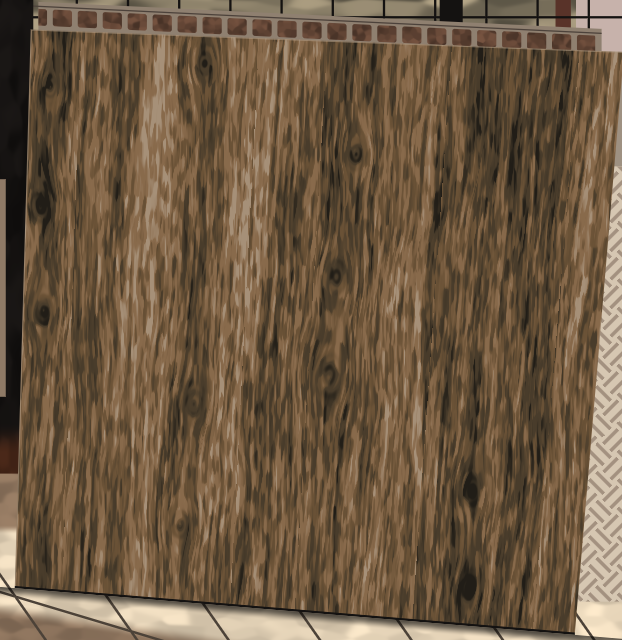
A Shadertoy shader for this texture:

```glsl
const vec3 GRAIN_DARK = vec3(0.13, 0.115, 0.09);
const vec3 WOOD_DEEP = vec3(0.285, 0.235, 0.168);
const vec3 WOOD_MID = vec3(0.415, 0.32, 0.212);
const vec3 WOOD_LIGHT = vec3(0.535, 0.415, 0.295);
const vec3 WOOD_PALE = vec3(0.67, 0.59, 0.5);
const vec3 STONE = vec3(0.91, 0.84, 0.73);
const vec3 SOOT = vec3(0.08, 0.07, 0.065);

vec2 hash2(vec2 p) {
    p = vec2(dot(p, vec2(127.1, 311.7)), dot(p, vec2(269.5, 183.3)));
    return fract(sin(p) * 43758.55);
}

// Smooth cellular noise: scattered seeds blended by distance
float cellNoise(vec2 p) {
    vec2 base = floor(p);
    float sum = 0.0, weight = 0.0;
    for (int j = -1; j <= 1; j++)
    for (int i = -1; i <= 1; i++) {
        vec2 id = base + vec2(i, j);
        vec2 d = id + hash2(id) - p;
        float w = exp(-7.0 * dot(d, d));
        sum += w * hash2(id + 17.3).x;
        weight += w;
    }
    return sum / weight;
}

float cover(float d) { return clamp(0.5 - d * iResolution.y, 0.0, 1.0); }

float bell(float x, float center, float width) {
    float d = (x - center) / width;
    return exp(-d * d);
}

float box(vec2 p, vec2 center, vec2 halfSize) {
    vec2 d = abs(p - center) - halfSize;
    return length(max(d, 0.0)) + min(max(d.x, d.y), 0.0);
}

// Maps the leaning board to the unit square
vec2 boardCoords(vec2 p) {
    vec2 q = p;
    for (int i = 0; i < 4; i++) {
        q = vec2((p.x - mix(0.023, 0.048, q.y)) / mix(0.875, 0.927, q.y),
                 (p.y - mix(0.081, 0.008, q.x)) / mix(0.873, 0.911, q.x));
    }
    return q;
}

// x: sideways push of the grain, y: darkness of the knots
vec2 knots(vec2 q) {
    vec2 result = vec2(0.0);
    for (int i = 0; i < 11; i++) {
        float n = float(i);
        vec2 jitter = hash2(vec2(n, 4.0)) - 0.5;
        vec2 center = vec2(0.04 + 0.255 * mod(n, 4.0), fract(0.9 + 0.45 * n)) + jitter * vec2(0.03, 0.04);
        float radius = mix(0.009, 0.017, hash2(vec2(n, 9.0)).x);
        vec2 d = (q - center) * vec2(1.0, 0.6);
        float r = length(d) / radius;
        result.x -= 0.75 * d.x * exp(-0.16 * r * r);
        result.y += exp(-0.6 * r * r) * (0.75 + 0.25 * sin(7.0 * r + 5.0 * jitter.x));
    }
    return result;
}

vec3 wood(vec2 q) {
    float darkPlank = smoothstep(0.708, 0.712, q.x) - smoothstep(0.923, 0.927, q.x);
    float plank = step(0.085, q.x) + step(0.385, q.x) + step(0.5, q.x) + step(0.71, q.x) + step(0.925, q.x);
    vec2 knot = knots(q);
    float sway = 0.003 * sin(7.0 * q.y + 19.0 * q.x + plank) + 0.001 * sin(25.0 * q.y - 37.0 * q.x)
               + 0.011 * (cellNoise(q * vec2(9.0, 4.5)) - 0.5);
    vec2 g = vec2(q.x + sway + knot.x, q.y + 7.0 * plank);

    // Grain from broad bands down to hairlines and short pores
    float broad = cellNoise(g * vec2(15.0, 1.3)) - 0.5;
    float streak = cellNoise(g * vec2(62.0, 2.6)) - 0.5;
    float fiber = cellNoise(g * vec2(165.0, 8.0)) - 0.5;
    float pore = cellNoise(g * vec2(250.0, 38.0)) - 0.5;
    float hairline = 1.0 - smoothstep(0.0, 0.09, abs(streak + 0.3 * fiber));
    float band = bell(g.x, 0.285, 0.035) + bell(g.x, 0.525, 0.03) + bell(g.x, 0.0, 0.06) * (0.9 - 0.5 * q.y);
    float tone = 0.695 + 0.42 * broad + 0.32 * streak + 0.62 * fiber + 0.62 * pore
               - 0.13 * hairline - 0.25 * darkPlank - 0.15 * band - 0.6 * knot.y;

    vec3 color = mix(GRAIN_DARK, WOOD_DEEP, smoothstep(-0.12, 0.22, tone));
    color = mix(color, WOOD_MID, smoothstep(0.24, 0.56, tone));
    color = mix(color, WOOD_LIGHT, smoothstep(0.54, 0.8, tone));
    return mix(color, WOOD_PALE, 0.85 * smoothstep(0.87, 1.13, tone));
}

// Diagonal woven relief
vec3 fretTile(vec2 p) {
    vec2 r = mat2(0.7, 0.7, -0.7, 0.7) * p * 32.0;
    vec2 cell = floor(r), f = fract(r);
    float across = mix(f.x, f.y, mod(cell.x + cell.y, 2.0));
    float ridge = smoothstep(0.1, 0.25, abs(fract(across * 2.0) - 0.5));
    return mix(vec3(0.64, 0.57, 0.5), vec3(0.84, 0.78, 0.7), ridge);
}

vec3 paving(vec2 p) {
    float sun = smoothstep(0.18, 0.165, p.y) * smoothstep(0.035, 0.06, p.y + 0.15 * p.x);
    sun = max(sun, smoothstep(0.87, 0.9, p.x));
    vec3 color = mix(vec3(0.56, 0.46, 0.37), STONE, sun);
    color *= 0.85 + 0.25 * cellNoise(p * vec2(30.0, 60.0));
    float joint = abs(fract((p.x + 0.7 * p.y) * 7.0) - 0.5) / 8.5;
    float course = abs(p.y + 0.3 * p.x - 0.075);
    return mix(color, vec3(0.3, 0.26, 0.22), cover(min(joint, course) - 0.002));
}

// Wire fence and a slanted stack of mosaic
vec3 backdrop(vec2 p) {
    vec3 color = mix(vec3(0.3, 0.28, 0.23), vec3(0.72, 0.66, 0.54), cellNoise(p * vec2(18.0, 45.0)));
    color = mix(color, vec3(0.78, 0.7, 0.67), cover(0.9 - p.x));
    color = mix(color, vec3(0.35, 0.2, 0.16), cover(abs(p.x - 0.88) - 0.012));
    float wire = min(abs(fract(p.x / 0.08) - 0.5) * 0.08, abs(p.y - 0.973));
    color = mix(color, SOOT, cover(wire - 0.0018));
    color = mix(color, SOOT, cover(abs(p.x - 0.705) - 0.018));
    vec2 s = vec2(p.x, p.y + 0.048 * p.x);
    color = mix(color, vec3(0.56, 0.5, 0.44), cover(box(s, vec2(0.5, 0.97), vec2(0.44, 0.03))));
    color = mix(color, vec3(0.3, 0.26, 0.23), cover(abs(s.y - 0.993) - 0.001) * cover(s.x - 0.94));
    vec2 tile = vec2((fract(s.x / 0.039) - 0.5) * 0.039, s.y);
    float chip = box(tile, vec2(0.0, 0.976), vec2(0.011, 0.009)) - 0.004;
    vec3 clay = vec3(0.37, 0.26, 0.2) * (0.75 + 0.5 * cellNoise(p * 110.0));
    return mix(color, clay, cover(chip) * cover(s.x - 0.93) * cover(0.06 - s.x));
}

vec3 surroundings(vec2 p) {
    vec3 color = mix(paving(p), backdrop(p), cover(0.85 - p.y));
    color = mix(color, fretTile(p), cover(box(p, vec2(1.0, 0.4), vec2(0.12, 0.34))));
    color = mix(color, vec3(0.62, 0.57, 0.51), cover(box(p, vec2(1.0, 0.82), vec2(0.05, 0.08))));
    vec3 post = mix(vec3(0.24, 0.13, 0.08), SOOT, smoothstep(0.29, 0.34, p.y));
    post *= 0.7 + 0.6 * cellNoise(p * vec2(60.0, 25.0));
    color = mix(color, post, cover(box(p, vec2(0.0, 0.66), vec2(0.052, 0.4))));
    return mix(color, vec3(0.56, 0.48, 0.4), cover(box(p, vec2(0.0, 0.55), vec2(0.009, 0.17))));
}

void mainImage(out vec4 fragColor, in vec2 fragCoord) {
    vec2 p = fragCoord / iResolution.y;
    vec2 q = boardCoords(p);
    vec3 color = surroundings(p);
    color *= 1.0 - 0.6 * smoothstep(-0.018, 0.0, q.y) * cover(q.y);

    // Board with a worn rim and a dark lower edge
    vec3 board = wood(q);
    float rim = max(cover(q.x - 0.002), cover(0.998 - q.y));
    board = mix(board, WOOD_PALE, 0.6 * rim);
    board = mix(board, SOOT, cover(q.y - 0.004));
    float outside = max(abs(q.x - 0.5), abs(q.y - 0.5)) - 0.5;
    color = mix(color, board, cover(outside * 0.9));
    fragColor = vec4(color, 1.0);
}
```
